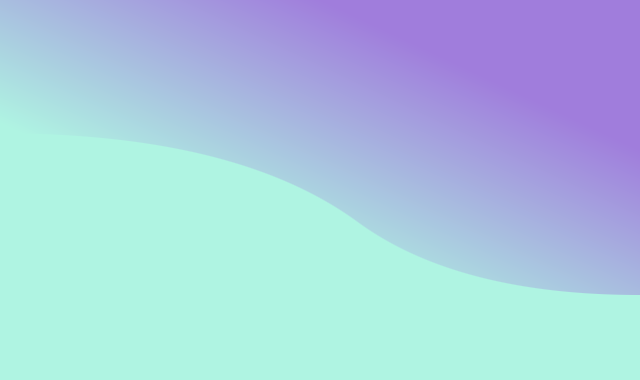
A WebGL 2 fragment shader for this background:

```glsl
#version 300 es
precision highp float;

uniform vec2 u_resolution;
out vec4 fragColor;

const vec3 MINT = vec3(0.686, 0.957, 0.886);
const vec3 PURPLE = vec3(0.627, 0.490, 0.863);

// Quadratic Bezier that starts level: rise (0..1) at a distance from its start
float bezierRise(float dist, float control, float span) {
    float bend = span - 2.0 * control;
    float t = dist / (control + sqrt(control * control + bend * dist));
    return t * t;
}

// Height of the hill: two level-ended arcs that meet at the joint
float hillHeight(float x, vec2 joint, float leftHeight, float rightHeight) {
    if (x < joint.x) {
        return mix(leftHeight, joint.y, bezierRise(x, 0.371, joint.x));
    }
    return mix(rightHeight, joint.y, bezierRise(1.0 - x, 0.284, 1.0 - joint.x));
}

// Slanted sky blend, clamped to flat colour at both ends
vec3 skyColor(vec2 uv, float slant, float mintStop, float purpleStop) {
    float level = slant * uv.x + uv.y - 1.0;
    float blend = clamp((level - mintStop) / (purpleStop - mintStop), 0.0, 1.0);
    return mix(MINT, PURPLE, blend);
}

// Antialiased coverage, positive distance is inside
float coverage(float dist) {
    return clamp(0.5 + dist / fwidth(dist), 0.0, 1.0);
}

void main() {
    vec2 uv = gl_FragCoord.xy / u_resolution;

    vec3 color = skyColor(uv, 0.792, -0.325, 0.397);

    // Foreground hill
    float hill = hillHeight(uv.x, vec2(0.560, 0.4145), 0.649, 0.2237);
    color = mix(color, MINT, coverage(hill - uv.y));

    fragColor = vec4(color, 1.0);
}
```
